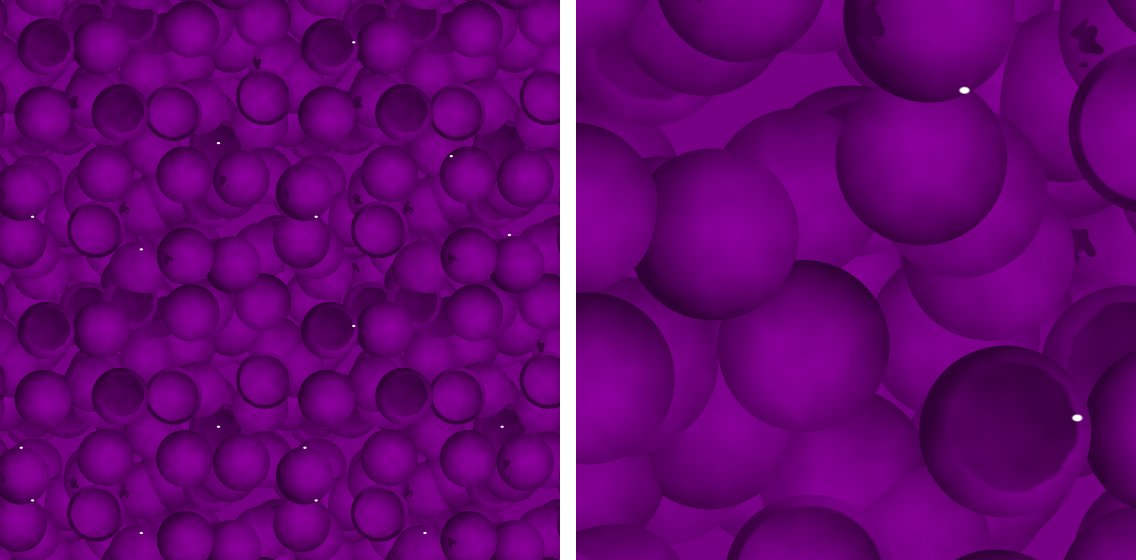
Left, the full canvas; right, a detail of the centre.
A WebGL 1 fragment shader for this pattern:

```glsl
precision highp float;
// Heaped purple balls and hollow cups in a square tile repeated about twice each way.

uniform vec2 u_resolution;

const float TILE_SIZE = 0.5065;   // side of one repeat, in canvas widths
const float BALL_RADIUS = 0.101;  // in tile sides
const vec3 PURPLE = vec3(0.89, 0.0, 1.0);

struct Ball {
  vec2 local;     // position inside the ball, rim at length 1
  vec3 seed;
  float height;
  float front;    // 1 for the top layer, 0 for those below
  float wear;     // differs between repeats
};

vec3 hash3(vec2 p) {
  vec3 h = fract(vec3(p.xyx) * vec3(0.1031, 0.1030, 0.0973));
  h += dot(h, h.yxz + 33.33);
  return fract((h.xxy + h.yzz) * h.zyx);
}

vec2 gradient(vec2 cell) {
  float angle = 6.2832 * hash3(cell + 17.0).x;
  return vec2(cos(angle), sin(angle));
}

float gradientNoise(vec2 p) {
  vec2 i = floor(p);
  vec2 f = p - i;
  vec2 w = f * f * f * (f * (f * 6.0 - 15.0) + 10.0);
  vec2 e = vec2(1.0, 0.0);
  float low = mix(dot(gradient(i), f), dot(gradient(i + e), f - e), w.x);
  float high = mix(dot(gradient(i + e.yx), f - e.yx),
                   dot(gradient(i + e.xx), f - e.xx), w.x);
  return mix(low, high, w.y);
}

// Keeps the highest ball of one jittered grid that wraps with the tile.
void stackLayer(vec2 p, float cells, float jitter, float layer, float front, inout Ball top) {
  vec2 base = floor(p * cells);
  for (int y = -1; y <= 1; y++) {
    for (int x = -1; x <= 1; x++) {
      vec2 cell = base + vec2(float(x), float(y));
      vec3 seed = hash3(mod(cell, cells) + layer * 23.0 + 5.0);
      vec2 center = (cell + 0.5 + jitter * (seed.xy - 0.5)) / cells;
      vec2 local = (p - center) / BALL_RADIUS;
      float r2 = dot(local, local);
      float height = front * 1.2 + seed.z + 0.15 * sqrt(max(1.0 - r2, 0.0));
      if (r2 < 1.0 && height > top.height) {
        top = Ball(local, seed, height, front, hash3(cell + 71.0).x);
      }
    }
  }
}

float shadeBall(Ball b) {
  vec2 q = b.local;
  float radius = length(q);
  float kind = fract(b.seed.z * 7.31 + b.seed.x * 3.7);
  vec2 glow = q - vec2(0.12, 0.06) - 0.35 * (b.seed.yx - 0.5);
  float falloff = dot(glow, glow);
  float tone = mix(0.57 - 0.20 * falloff, 0.60 - 0.29 * falloff, b.front);

  // Bowls have a bright floor inside a thin, unevenly lit rim.
  if (b.front > 0.5 && kind > 0.72) {
    vec2 lit = q - vec2(-0.18, 0.15);
    float bowlFloor = 0.59 - 0.27 * dot(lit, lit);
    float rim = mix(0.25, 0.49, smoothstep(-0.2, 0.9, dot(q, vec2(0.7, -0.7))));
    tone = mix(bowlFloor, rim, smoothstep(0.84, 0.89, radius));
  }
  // A few cups open on a shadowed inside.
  if (kind < 0.11) {
    float mouth = length(q - vec2(0.08, -0.06)) + 0.07 * gradientNoise(q * 3.0 + b.seed.xy * 40.0);
    float inside = 0.34 + 0.09 * q.y - 0.06 * q.x;
    tone = mix(inside, tone, smoothstep(0.72, 0.78, mouth));
  }
  // Ragged chips near the edge.
  float chip = length((q - vec2(-0.68, 0.1)) * vec2(1.2, 1.0));
  chip += 0.28 * gradientNoise(q * 6.0 + b.seed.yz * 30.0);
  float chipped = step(0.11, kind) * step(kind, 0.27) * step(0.35, b.wear);
  tone = mix(tone, 0.27, chipped * (1.0 - smoothstep(0.17, 0.21, chip)));

  // Soft facets over the surface.
  tone += 0.055 * gradientNoise(q * 2.2 + b.seed.xy * 50.0);
  tone += 0.025 * gradientNoise(q * 5.0 + b.seed.zx * 60.0);
  return clamp(tone, 0.22, 0.62);
}

// Sparse pinholes: places repeat with the tile, presence does not.
float pinhole(vec2 p) {
  vec2 cell = floor(p * 3.0);
  vec2 spot = 0.2 + 0.6 * hash3(mod(cell, 3.0) + 91.0).xy;
  vec2 away = (fract(p * 3.0) - spot) * vec2(0.8, 1.2);
  return step(0.5, hash3(cell + 43.0).z) * (1.0 - smoothstep(0.010, 0.018, length(away)));
}

vec3 heap(vec2 p) {
  Ball top = Ball(vec2(0.5), vec3(0.5), -1.0, 0.0, 0.0);
  for (int i = 0; i < 3; i++) {
    stackLayer(p, 5.0, 1.0, float(i), 0.0, top);
  }
  stackLayer(p, 4.0, 0.55, 3.0, 1.0, top);
  return mix(PURPLE * shadeBall(top), vec3(1.0), pinhole(p));
}

void main() {
  vec3 color = vec3(0.0);
  // Four samples per pixel smooth the silhouettes.
  for (int i = 0; i < 4; i++) {
    vec2 shift = vec2(mod(float(i), 2.0), floor(float(i) * 0.5)) * 0.5 - 0.25;
    vec2 uv = (gl_FragCoord.xy + shift) / u_resolution;
    color += heap(vec2(uv.x, 1.0 - uv.y) / TILE_SIZE);
  }
  gl_FragColor = vec4(color * 0.25, 1.0);
}
```
